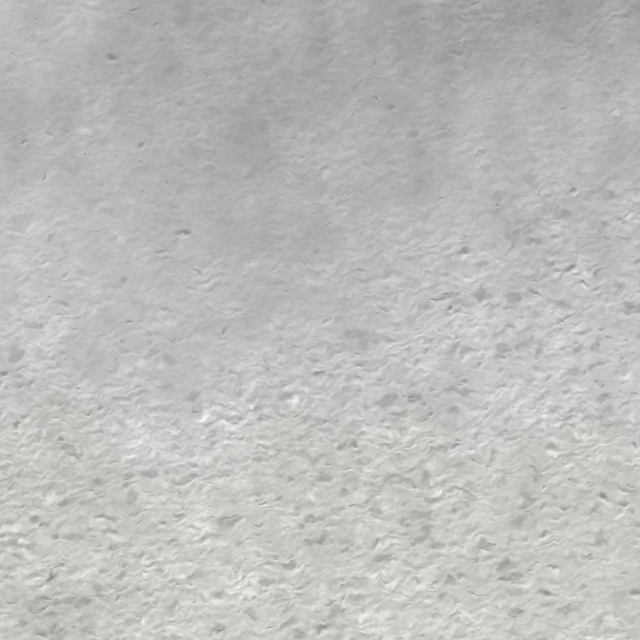
This texture is drawn by a Shadertoy shader. Its source:

```glsl
// Weathered grey concrete: smooth stained top, rough crumbled lower part.

const vec3  WARM_TINT    = vec3(0.006, 0.002, -0.012);
const vec3  COOL_TINT    = vec3(-0.001, -0.003, 0.006);
const float TONE_LOW     = 0.775;   // brightness at the bottom
const float TONE_HIGH    = 0.695;   // brightness at the top
const float STAIN_DEPTH  = 0.035;
const float CLOUD_DEPTH  = 0.031;
const float PATCH_DEPTH  = 0.018;
const float STREAK_DEPTH = 0.026;
const float RELIEF_DEPTH = 0.058;
const float MOTTLE_DEPTH = 0.034;
const float SPECK_DEPTH  = 0.022;
const float CRUMB_DEPTH  = 0.10;
const float PIT_DEPTH    = 0.17;
const float RIM_LIGHT    = 0.09;
const float GRAIN_TILT   = 0.2;     // radians, rising to the right
const vec2  GRAIN_SCALE  = vec2(62.0, 115.0);
const vec2  LIGHT_STEP   = vec2(-0.0009, 0.0020);

vec2 hash2(vec2 p) {
    vec3 q = fract(p.xyx * vec3(0.1031, 0.1030, 0.0973));
    q += dot(q, q.yzx + 33.33);
    return fract((q.xx + q.yz) * q.zy);
}

mat2 turn(float a) {
    return mat2(cos(a), -sin(a), sin(a), cos(a));
}

// Cellular noise: one soft bump of random sign and place per cell.
float bumps(vec2 p) {
    vec2 cell = floor(p);
    float sum = 0.0;
    for (int y = -1; y <= 1; y++)
    for (int x = -1; x <= 1; x++) {
        vec2 id = cell + vec2(x, y);
        vec2 d = p - id - hash2(id);
        float w = max(0.0, 1.0 - dot(d, d));
        sum += w * w * w * (2.0 * hash2(id + 71.7).x - 1.0);
    }
    return sum;
}

float clouds(vec2 p) {
    return bumps(p) + 0.6 * bumps(p * 2.1 + 17.0) + 0.4 * bumps(p * 4.3 + 41.0);
}

// Height of the fine tilted grain.
float grainHeight(vec2 uv) {
    vec2 p = turn(GRAIN_TILT) * uv * GRAIN_SCALE;
    return bumps(p) + 0.6 * bumps(p * vec2(2.1, 1.7) + 29.0);
}

// Scattered pits: x is the dark hollow, y the lit lower rim.
vec2 pits(vec2 uv, float grid, vec2 size, float chance) {
    vec2 p = uv * grid;
    vec2 cell = floor(p);
    vec2 result = vec2(0.0);
    for (int y = -1; y <= 1; y++)
    for (int x = -1; x <= 1; x++) {
        vec2 id = cell + vec2(x, y);
        vec2 shape = hash2(id + 13.3);
        vec2 pick = hash2(id + 57.1);
        float present = smoothstep(0.0, 0.04, chance - pick.x);
        vec2 radius = size * mix(0.45, 1.1, shape.x);
        mat2 spin = turn(GRAIN_TILT + 1.1 * (shape.y - 0.5));
        vec2 d = (p - id - hash2(id)) / grid;
        float hollow = smoothstep(1.4, 0.1, length(spin * d / radius));
        vec2 below = d + vec2(-0.3, 1.2) * radius.y;
        float rim = smoothstep(1.2, 0.3, length(spin * below / radius));
        float depth = present * mix(0.3, 1.0, pick.y);
        result = max(result, depth * vec2(hollow, rim * (1.0 - hollow)));
    }
    return result;
}

void mainImage(out vec4 fragColor, in vec2 fragCoord) {
    vec2 uv = fragCoord / iResolution.xy;
    float cloud = clouds(uv * 4.0 + 3.0);
    float patches = clouds(uv * 15.0 + 9.0);

    // Rough zone: the lower part, climbing on the right.
    float border = 0.42 + 0.27 * smoothstep(0.4, 1.0, uv.x) + 0.1 * cloud;
    float rough = smoothstep(0.16, -0.16, uv.y - border);
    rough *= 1.0 - 0.3 * smoothstep(0.6, 1.0, uv.x) * smoothstep(0.5, 0.1, uv.y);
    float wear = mix(0.42, 1.0, rough) * clamp(1.0 + 0.6 * patches, 0.35, 1.8);

    // Broad tone: vertical gradient, dark stains, clouds and drips.
    float height = smoothstep(0.25, 1.0, uv.y);
    float tone = mix(TONE_LOW, TONE_HIGH, height);
    vec2 fromStain = (uv - vec2(0.43, 0.88)) / vec2(0.22, 0.4);
    vec2 fromCorner = (uv - vec2(0.92, 1.02)) / vec2(0.28, 0.1);
    tone -= STAIN_DEPTH * exp(-dot(fromStain, fromStain));
    tone -= 2.0 * STAIN_DEPTH * exp(-dot(fromCorner, fromCorner));
    tone += CLOUD_DEPTH * cloud + PATCH_DEPTH * patches;
    tone += STREAK_DEPTH * height * bumps(uv * vec2(24.0, 6.0));

    // Ragged surface: coarse and fine warps break up every outline.
    vec2 warp = vec2(bumps(uv * 33.0), bumps(uv * 33.0 + 50.0));
    vec2 fray = vec2(bumps(uv * 120.0 + 7.0), bumps(uv * 120.0 + 90.0));
    vec2 surface = uv + 0.007 * warp + 0.0032 * fray;

    // Grain lit from above, mottling and fine specks.
    float slope = grainHeight(surface - LIGHT_STEP) - grainHeight(surface + LIGHT_STEP);
    vec2 along = turn(GRAIN_TILT) * surface;
    float mottle = bumps(along * vec2(50.0, 80.0) + 5.0);
    tone += RELIEF_DEPTH * wear * slope + MOTTLE_DEPTH * wear * mottle;
    tone += SPECK_DEPTH * mix(0.7, 1.0, rough) * bumps(uv * vec2(150.0, 190.0) + 31.0);

    // Dark crumbled spots where the skin has broken away.
    float crumb = bumps(along * vec2(44.0, 74.0) + 63.0) - 0.25 * patches;
    tone -= CRUMB_DEPTH * mix(0.25, 1.0, rough) * smoothstep(0.3, 1.0, crumb);

    // Pits, small chips and a few long scratches.
    float chance = mix(0.06, 0.22, rough) - 0.1 * patches * rough;
    vec2 holes = pits(surface, 34.0, vec2(0.0115, 0.0054), chance);
    holes = max(holes, 0.7 * pits(surface + 0.37, 62.0, vec2(0.0065, 0.0034), chance));
    holes = max(holes, 0.8 * pits(surface + 0.71, 12.0, vec2(0.03, 0.0028), 0.6 * chance));
    tone += RIM_LIGHT * holes.y - PIT_DEPTH * holes.x;

    // Cool above, warm below.
    vec3 tint = mix(WARM_TINT, COOL_TINT, smoothstep(0.1, 0.95, uv.y + 0.08 * cloud));
    fragColor = vec4(clamp(vec3(tone) + tint, 0.0, 1.0), 1.0);
}
```
